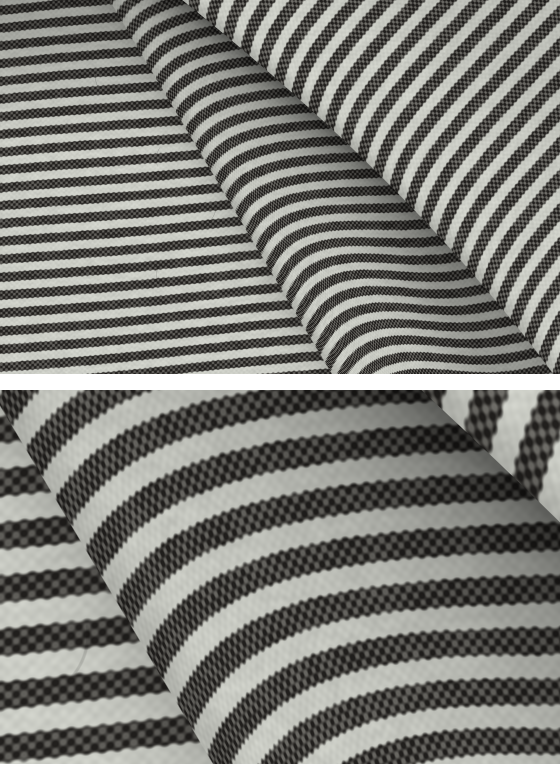
Top: the whole. Bottom: its middle third, enlarged.
A Shadertoy shader for this texture:

```glsl
// Striped woven cotton lying in two diagonal folds over a flat sheet.
// Each of the three layers bends a stripe phase with its own formula, then
// shares one weave function; fold edges and soft shadows join the layers.

const float PI = 3.14159265;
const vec3 WHITE_YARN = vec3(0.80, 0.808, 0.778);
const vec3 BLACK_YARN = vec3(0.128, 0.12, 0.112);
const vec3 GREY_YARN = vec3(0.56, 0.555, 0.53);

float hash(vec2 p) {
    return fract(sin(dot(p, vec2(127.1, 311.7))) * 43758.5453);
}

float noise(vec2 p) {
    vec2 i = floor(p), f = fract(p);
    f = f * f * (3.0 - 2.0 * f);
    float low = mix(hash(i), hash(i + vec2(1, 0)), f.x);
    float high = mix(hash(i + vec2(0, 1)), hash(i + vec2(1, 1)), f.x);
    return mix(low, high, f.y);
}

// Fold edges: horizontal position at a depth t below the top.
float lowerFoldEdge(float t) { return 0.293 + 0.596 * t; }
float upperFoldEdge(float t) { return 0.488 + 1.25 * t - 0.256 * t * t; }

// Bend that starts steep at a fold edge and levels off.
float bend(float dist, float amount, float reach) {
    return amount * (1.0 - exp(-max(dist, 0.0) / reach));
}

// One woven layer: phase counts stripes, along runs in thread cells.
vec3 cloth(float phase, float along, float darkWidth, float greyness) {
    float threads = phase * 7.0;
    float checker = sin(PI * threads) * sin(PI * along);
    float uneven = noise(vec2(along * 0.35, threads)) - 0.5;

    // Distance to the stripe border, made ragged by the threads.
    float border = abs(fract(phase) - 0.5) - 0.5 * darkWidth;
    border += 0.018 * checker + 0.025 * uneven;
    float blur = max(fwidth(phase) * 0.9, 0.045);
    float white = smoothstep(-blur, blur, border);

    float dots = smoothstep(-0.8, 0.9, checker + 0.5 * uneven);
    vec3 dark = mix(BLACK_YARN, GREY_YARN, dots * greyness);
    vec3 pale = WHITE_YARN * (1.0 + 0.025 * checker + 0.05 * uneven);
    return mix(dark, pale, white);
}

// Thin curved stray fibre around a centre.
float fibre(vec2 p, vec2 centre, float angle, float size) {
    vec2 q = p - centre;
    q = vec2(q.x * cos(angle) + q.y * sin(angle), q.y * cos(angle) - q.x * sin(angle));
    float offLine = abs(q.y - q.x * q.x * 9.0);
    return (1.0 - smoothstep(0.0005, 0.0022, offLine)) * (1.0 - smoothstep(size * 0.6, size, abs(q.x)));
}

vec3 flatSheet(vec2 p, float gap) {
    float phase = (p.y + 0.09 * p.x + 0.003 * sin(p.x * 7.0 + p.y * 3.0)) / 0.0477 - 0.1;
    vec3 color = cloth(phase, p.x / 0.0070, 0.51, 0.60);
    float light = mix(0.76, 1.0, smoothstep(-0.05, 0.42, p.y));
    light *= 1.0 - 0.16 * exp(-max(gap, 0.0) / 0.045);
    // Sparse lint, one candidate per cell.
    vec2 cell = floor(p / 0.16);
    float seed = hash(cell + 4.0);
    vec2 centre = (cell + 0.35 + 0.3 * vec2(seed, hash(cell + 9.0))) * 0.16;
    float lint = fibre(p, centre, seed * 40.0, 0.03) * step(0.78, seed);
    return color * light * (1.0 - 0.12 * lint);
}

vec3 middleFold(vec2 p, float dist, float gap) {
    float lower = smoothstep(0.4, 0.8, p.y);
    float wave = 0.014 * lower * sin(2.0 * PI * (dist - 0.31) / 0.51);
    float phase = (p.y + bend(dist, 0.117, 0.137) - wave) / 0.0442 - 0.5;
    float along = (p.x - 0.45 * p.y * exp(-max(dist, 0.0) / 0.15)) / 0.0068;
    vec3 color = cloth(phase, along, 0.53, 0.68);

    // Rounded edge, shadow under the upper fold, and a shallow hollow.
    float light = mix(0.88, 1.0, smoothstep(0.0, 0.05, dist));
    float depth = mix(0.56, 0.30, smoothstep(0.35, 0.95, p.y));
    light *= 1.0 - depth * exp(-max(gap, 0.0) / 0.14);
    float hollow = (dist - 0.43) / 0.13;
    light *= 1.0 - 0.17 * lower * exp(-hollow * hollow);
    return color * light;
}

vec3 upperFold(vec2 p, float dist) {
    float phase = (p.x + 0.95 * p.y + bend(dist, 0.085, 0.14)) / 0.083;
    float along = (p.y - p.x) / 0.0098;
    vec3 color = cloth(phase, along, 0.53, 0.72);
    float light = mix(0.84, 1.0, smoothstep(-0.01, 0.07, dist));
    light *= 1.0 - 0.07 * smoothstep(0.25, 0.8, dist);
    return color * light;
}

void mainImage(out vec4 fragColor, in vec2 fragCoord) {
    vec2 uv = fragCoord / iResolution.xy;
    vec2 p = vec2(uv.x * 1.5, 1.0 - uv.y);
    float pixel = 1.0 / iResolution.y;
    float lowerDist = p.x - lowerFoldEdge(p.y);
    float upperDist = p.x - upperFoldEdge(p.y);

    // Stack the layers from back to front.
    vec3 color = flatSheet(p, -lowerDist);
    vec3 fold = middleFold(p, lowerDist, -upperDist);
    vec3 top = upperFold(p, upperDist);
    color = mix(color, fold, smoothstep(-pixel, pixel, lowerDist));
    color = mix(color, top, smoothstep(-pixel, pixel, upperDist));

    // Fine fuzz over the whole cloth.
    color *= 0.98 + 0.04 * noise(p * 210.0);
    fragColor = vec4(color, 1.0);
}
```
